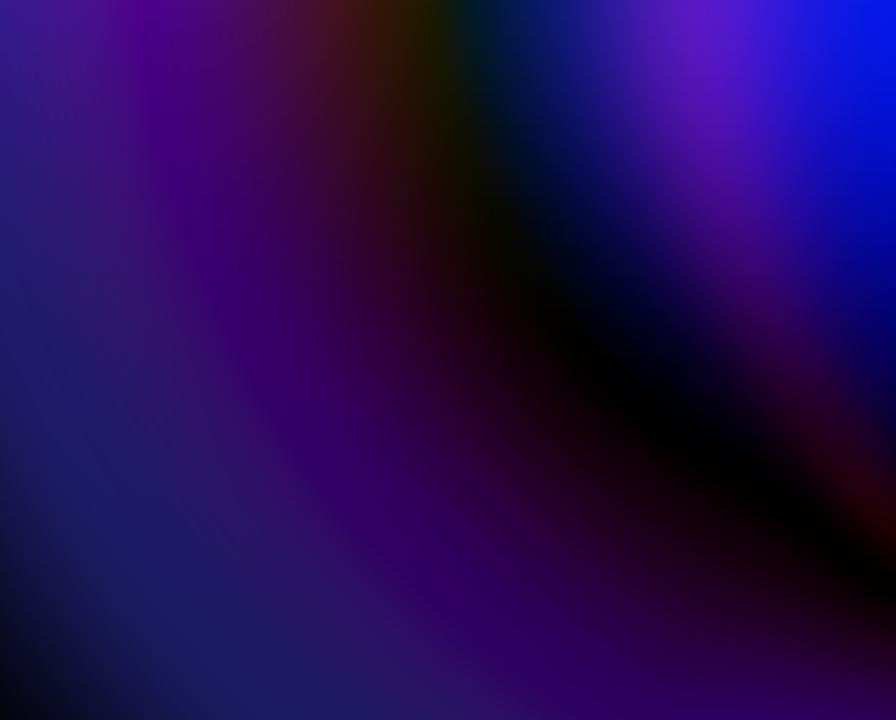
Write a Shadertoy shader that draws this background.

```glsl
#define CENTER vec2(1.476, 1.108)  // shared centre of the arcs
#define BAND_RADIUS 0.892          // radius of the dark band
#define BAND_BEND 0.073            // outward drift of the band at its lower end
#define CREST 0.397                // distance from the band to the violet crest
#define RIDGE_X 0.971              // top of the inner red ridge
#define RIDGE_CURVE 0.50
#define BLUE_GLOW 0.94
#define WARM_EDGE 0.137
#define GREEN_TINT 0.11

// Bell curve of the given width
float bell(float x, float width) {
    float t = x / width;
    return exp(-t * t);
}

// Soft rise from 0 towards 1, zero for negative x
float rise(float x, float scale, float power) {
    return 1.0 - exp(-pow(max(x, 0.0) / scale, power));
}

// Violet slope outside the dark band
vec3 outerSlope(float dist, float depth) {
    float beyond = max(dist - CREST, 0.0);
    float cornerFade = 1.0 - smoothstep(0.65, 1.04, dist);
    float red = (0.165 + 0.14 * exp(-depth / 0.48)) * rise(dist, 0.146, 1.3);
    red *= 1.0 - 0.42 * smoothstep(0.0, 0.28, beyond);
    float green = GREEN_TINT * rise(beyond, 0.085, 1.0);
    float blue = (0.376 + 0.18 * exp(-depth / 0.356)) * smoothstep(0.0, 0.405, dist);
    return vec3(red, green, blue) * cornerFade;
}

// Blue glow and red ridge inside the dark band
vec3 innerGlow(vec2 pos, float dist, float depth) {
    float lowering = smoothstep(0.0, 0.65, depth);
    float ridge = bell(pos.x - RIDGE_X - RIDGE_CURVE * depth * depth,
                       mix(0.148, 0.09, lowering));
    float red = mix(0.345, 0.135, lowering) * ridge * (1.0 - smoothstep(-0.1, 0.02, dist));
    float fade = max(1.0 - pow(max(depth, 0.0) / 0.777, 1.8), 0.0);
    float blue = BLUE_GLOW * rise(-dist, 0.243, 1.3) * fade;
    return vec3(red, 0.0, blue);
}

// Olive edge of the band and the faint green wash near the top
vec3 topWash(float dist, float depth) {
    float fade = 1.0 - smoothstep(-0.12, 0.55, depth);
    float red = WARM_EDGE * smoothstep(-0.08, 0.016, dist) * bell(dist, 0.21);
    float green = GREEN_TINT * clamp((CREST - dist) / CREST, 0.0, 1.0);
    return vec3(red, green, 0.0) * fade;
}

void mainImage(out vec4 fragColor, in vec2 fragCoord) {
    vec2 pos = fragCoord / iResolution.y;
    float depth = 1.0 - pos.y;

    // Signed distance from the dark band, positive on the outside
    vec2 toCenter = CENTER - pos;
    float radius = length(toCenter);
    float bend = smoothstep(0.88, 1.0, toCenter.y / max(radius, 0.001));
    float dist = radius - BAND_RADIUS - BAND_BEND * bend;
    dist *= dist > 0.0 ? 1.0 + 0.8 * bend : 1.0;

    vec3 color = outerSlope(dist, depth)
               + innerGlow(pos, dist, depth)
               + topWash(dist, depth);
    fragColor = vec4(clamp(color, 0.0, 1.0), 1.0);
}
```
